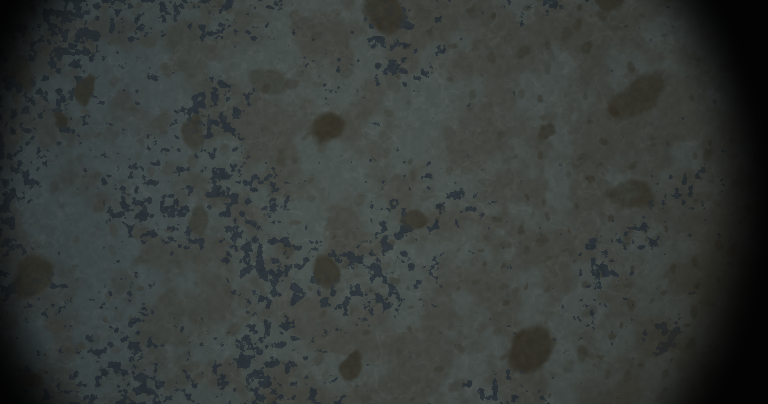
This texture is drawn by a Shadertoy shader. Its source:

```glsl
#define STONE vec3(0.285, 0.315, 0.303)
#define TAN vec3(0.258, 0.262, 0.238)
#define BROWN vec3(0.185, 0.172, 0.130)
#define SLATE vec3(0.150, 0.185, 0.215)
#define COOL_TINT vec3(0.93, 0.99, 1.05)
#define LENS_RADIUS 0.99
#define SPECK_SCALE 62.0
#define GRIT 0.036

float hash(vec2 p) {
    vec3 q = fract(vec3(p.xyx) * 0.1031);
    q += dot(q, q.yzx + 33.33);
    return fract((q.x + q.y) * q.z);
}

float noise(vec2 p) {
    vec2 i = floor(p), f = fract(p);
    f = f * f * (3.0 - 2.0 * f);
    return mix(mix(hash(i), hash(i + vec2(1, 0)), f.x),
               mix(hash(i + vec2(0, 1)), hash(i + vec2(1, 1)), f.x), f.y);
}

float fbm(vec2 p) {
    float sum = 0.0, amp = 0.5;
    for (int i = 0; i < 4; i++) {
        sum += amp * noise(p);
        p = mat2(1.6, 1.2, -1.2, 1.6) * p + 17.3;
        amp *= 0.5;
    }
    return sum / 0.9375;
}

// Scattered, tilted, ragged ovals; returns the strongest coverage
float grains(vec2 p, float density, float share, float softness, float seed) {
    vec2 q = p * density + seed;
    q += 0.22 * (vec2(fbm(q * 3.0), fbm(q * 3.0 + 41.0)) - 0.5);
    vec2 cell = floor(q);
    float cover = 0.0;
    for (int y = -1; y <= 1; y++)
    for (int x = -1; x <= 1; x++) {
        vec2 id = cell + vec2(x, y);
        float pick = hash(id + seed);
        vec2 centre = id + 0.15 + 0.7 * vec2(hash(id + 5.2), hash(id + 19.7));
        float angle = 0.9 + 2.4 * (hash(id + 31.4) - 0.5);
        float c = cos(angle), s = sin(angle);
        vec2 d = mat2(c, -s, s, c) * (q - centre);
        float size = mix(0.12, 0.34, pow(hash(id + 47.1), 2.0));
        float oval = length(d * vec2(0.85, 1.35)) / size;
        float weight = step(pick, share) * mix(0.45, 1.0, hash(id + 63.8));
        cover = max(cover, weight * (1.0 - smoothstep(1.0 - softness, 1.0 + softness, oval)));
    }
    return cover;
}

void mainImage(out vec4 fragColor, in vec2 fragCoord) {
    vec2 p = fragCoord / iResolution.y;
    float aspect = iResolution.x / iResolution.y;
    float across = p.x / aspect;
    float rightward = smoothstep(0.25, 0.95, across);

    // Mottled ground, cooler on the left and warmer on the right
    float mottle = fbm(p * 13.0 + 3.0);
    float warmth = smoothstep(0.40, 0.68, mottle + 0.13 * rightward);
    vec3 col = mix(STONE, TAN, 0.75 * warmth);
    col *= mix(COOL_TINT, vec3(1.0), smoothstep(0.0, 0.45, across));

    // Faint grains, small dark grains and a few large ones
    float faint = grains(p, 13.0, 0.65, 0.25, 11.0);
    float small = grains(p, 19.0, 0.15 + 0.4 * rightward, 0.35, 37.0);
    float large = grains(p, 5.5, 0.42, 0.22, 71.0);
    col = mix(col, TAN * 0.96, 0.65 * faint);
    col = mix(col, BROWN, mix(0.28, 0.52, rightward) * small);
    col = mix(col, BROWN, 0.72 * large);

    // Pale threads between the grains
    float thread = 1.0 - smoothstep(0.0, 0.06, abs(fbm(p * 24.0 + 90.0) - 0.5));
    col += 0.022 * thread * (1.0 - large) * smoothstep(0.35, 0.6, noise(p * 30.0));

    // Clustered slate specks, densest at the lower left
    float corner = (1.0 - smoothstep(0.0, 0.5, across)) * (1.0 - 0.6 * p.y);
    float cluster = fbm(p * 6.0 + 53.0) + 0.20 * corner - 0.08 * rightward;
    float fleck = fbm(p * SPECK_SCALE + 7.0);
    float limit = mix(0.82, 0.54, smoothstep(0.36, 0.78, cluster));
    float speck = smoothstep(limit - 0.02, limit + 0.05, fleck);
    col = mix(col, SLATE, 0.78 * speck * (1.0 - 0.8 * large));

    // Fine surface grit
    col += GRIT * (0.6 * noise(p * 85.0) + 0.4 * noise(p * 160.0) - 0.5);

    // Round field of view with a soft dark rim and a brown lower right
    float radius = length(p - vec2(0.475 * aspect, 0.5));
    float stain = smoothstep(0.65, 0.95, radius) * rightward * smoothstep(0.75, 0.2, p.y);
    col = mix(col, BROWN, 0.55 * stain * (0.5 + mottle));
    col *= 1.0 - 0.28 * radius * radius;
    float rim = smoothstep(LENS_RADIUS + 0.02, LENS_RADIUS - 0.17, radius);
    col = mix(vec3(0.012, 0.013, 0.013), col, rim);

    fragColor = vec4(clamp(col, 0.0, 1.0), 1.0);
}
```
